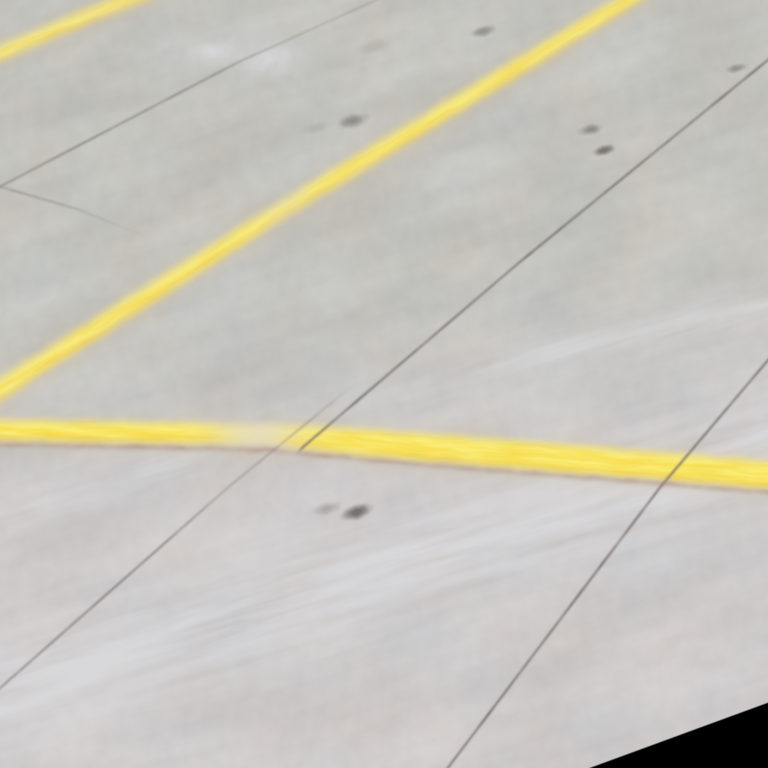
This texture is drawn by a Shadertoy shader. Its source:

```glsl
// Weathered concrete apron with yellow painted lines, joints, tyre streaks and oil spots.

const vec3 CONCRETE_FAR  = vec3(0.765, 0.763, 0.742);
const vec3 CONCRETE_NEAR = vec3(0.805, 0.792, 0.790);
const vec3 PAINT         = vec3(0.985, 0.930, 0.450);
const vec3 PAINT_DEEP    = vec3(0.970, 0.850, 0.270);
const vec3 PAINT_WORN    = vec3(0.930, 0.900, 0.780);
const vec3 FRINGE        = vec3(0.820, 0.760, 0.655);
const vec3 RUST          = vec3(0.680, 0.580, 0.530);
const vec3 JOINT         = vec3(0.470, 0.445, 0.430);
const vec3 OIL           = vec3(0.410, 0.380, 0.375);
const vec3 CHALK         = vec3(0.850, 0.850, 0.862);
const vec3 VOID_COLOR    = vec3(0.0);
const float PAINT_SOFT   = 0.0100;
const float JOINT_WIDTH  = 0.0023;
const float STREAK_SLOPE = 0.30;

// Oil spots: centre, half length, strength
const vec4 SPOTS[9] = vec4[9](
    vec4(0.459, 0.842, 0.021, 0.55), vec4(0.628, 0.959, 0.016, 0.50),
    vec4(0.768, 0.831, 0.016, 0.55), vec4(0.786, 0.804, 0.015, 0.80),
    vec4(0.959, 0.911, 0.013, 0.50), vec4(0.463, 0.333, 0.021, 0.85),
    vec4(0.427, 0.338, 0.019, 0.33), vec4(0.414, 0.834, 0.018, 0.15),
    vec4(0.486, 0.939, 0.022, 0.12));

vec2 hashGradient(vec2 cell) {
    vec3 q = fract(cell.xyx * vec3(0.1031, 0.1030, 0.0973));
    q += dot(q, q.yzx + 33.33);
    float angle = 6.2832 * fract((q.x + q.y) * q.z);
    return vec2(cos(angle), sin(angle));
}

float gradientNoise(vec2 p) {
    vec2 i = floor(p), f = fract(p);
    vec2 u = f * f * f * (f * (f * 6.0 - 15.0) + 10.0);
    vec2 e = vec2(1.0, 0.0);
    float low  = mix(dot(hashGradient(i), f), dot(hashGradient(i + e), f - e), u.x);
    float high = mix(dot(hashGradient(i + e.yx), f - e.yx),
                     dot(hashGradient(i + 1.0), f - 1.0), u.x);
    return mix(low, high, u.y);
}

float fbm(vec2 p) {
    float sum = 0.0, gain = 0.6;
    for (int k = 0; k < 3; k++) {
        sum += gain * gradientNoise(p);
        p = p * 2.03 + 17.3;
        gain *= 0.5;
    }
    return sum;
}

// Signed distance above a line through a, b, c that bends at b
float aboveLine(vec2 p, vec2 a, vec2 b, vec2 c) {
    vec2 along = p.x < b.x ? b - a : c - b;
    vec2 q = p - b;
    return (q.y * along.x - q.x * along.y) / length(along);
}

float glow(float d, float width) {
    return exp(-d * d / (width * width));
}

// Paint stripe with soft edges, a tan fringe and brush marks along its run
void addPaint(inout vec3 col, float d, float run, float halfWidth, float wear) {
    float brush = fbm(vec2(run * 14.0, d * 110.0) + 3.0);
    float depth = clamp(0.4 + 1.2 * brush - 0.35 * d / halfWidth, 0.0, 1.0);
    vec3 paint = mix(mix(PAINT, PAINT_DEEP, depth), PAINT_WORN, wear);
    float cover = 1.0 - smoothstep(halfWidth - PAINT_SOFT, halfWidth + PAINT_SOFT, abs(d));
    col = mix(col, FRINGE, 0.6 * glow(d + 0.0025, halfWidth + 0.009));
    col = mix(col, paint, cover * (0.97 - 0.25 * wear));
}

void addJoint(inout vec3 col, float d, float strength) {
    col = mix(col, JOINT, strength * glow(d, JOINT_WIDTH));
}

void mainImage(out vec4 fragColor, in vec2 fragCoord) {
    vec2 p = fragCoord / iResolution.xy;
    vec2 s = vec2(p.x, p.y - STREAK_SLOPE * p.x);
    float cloud = fbm(s * vec2(5.0, 11.0) + 4.0);
    float streak = fbm(s * vec2(5.0, 48.0));
    float grit = fbm(p * vec2(48.0, 40.0));

    // Slab tone and blotches
    vec3 col = mix(CONCRETE_NEAR, CONCRETE_FAR, smoothstep(0.25, 0.62, p.y - 0.12 * p.x));
    col += 0.070 * cloud + 0.026 * grit + 0.022 * streak;
    col += vec3(0.025, 0.0, -0.02) * fbm(p * 9.0 + 9.0);

    // Chalky tyre tracks
    float lowTrack = aboveLine(p, vec2(0.0, 0.10), vec2(0.45, 0.24), vec2(1.0, 0.42));
    float highTrack = aboveLine(p, vec2(0.45, 0.46), vec2(0.65, 0.525), vec2(1.0, 0.60));
    float leftTrack = aboveLine(p, vec2(0.0, 0.33), vec2(0.15, 0.37), vec2(0.4, 0.45));
    float chalk = glow(lowTrack, 0.060) + 0.75 * glow(highTrack, 0.025) * smoothstep(0.45, 0.75, p.x)
                + 0.6 * glow(leftTrack, 0.02) * (1.0 - smoothstep(0.2, 0.4, p.x));
    col = mix(col, CHALK, clamp(chalk * (0.6 + 1.4 * streak), 0.0, 0.9));
    float scuffs = glow(length((p - vec2(0.275, 0.932)) * vec2(0.5, 1.3)), 0.016)
                 + glow(length((p - vec2(0.355, 0.922)) * vec2(0.5, 1.0)), 0.018);
    col = mix(col, CHALK, clamp(scuffs * (0.7 + 0.6 * grit), 0.0, 0.8));

    // Oil spots
    for (int k = 0; k < 9; k++) {
        vec2 q = p - SPOTS[k].xy;
        q.y = (q.y - 0.2 * q.x) * 2.2;
        float r = length(q) / SPOTS[k].z + 0.4 * grit;
        col = mix(col, OIL, SPOTS[k].w * (1.0 - smoothstep(0.1, 1.25, r)));
    }

    // Painted lines
    float ragged = 0.003 * fbm(p * 28.0 + 5.0);
    float corner = aboveLine(p, vec2(0.0, 0.931), vec2(0.08, 0.965), vec2(0.17, 1.002));
    float diagonal = aboveLine(p, vec2(0.0, 0.493), vec2(0.371, 0.729), vec2(0.82, 1.001));
    float cross = aboveLine(p, vec2(0.0, 0.440), vec2(0.35, 0.434), vec2(1.0, 0.382));
    float widen = smoothstep(0.2, 0.6, p.x);
    addPaint(col, corner + ragged, p.x, 0.0085, 0.2);
    addPaint(col, diagonal + ragged, p.x, mix(0.0115, 0.0085, p.x), 0.1 + 0.3 * glow(p.x - 0.375, 0.03));
    addPaint(col, cross + ragged, p.x, mix(0.0125, 0.0170, widen), 0.85 * glow(p.x - 0.335, 0.055));
    float rust = 0.42 + 0.6 * fbm(vec2(p.x * 25.0, 2.0));
    col = mix(col, RUST, rust * glow(cross + ragged + mix(0.019, 0.023, widen), 0.0042));

    // Slab joints
    float gaps = 1.0 + 0.7 * fbm(p * 24.0);
    addJoint(col, aboveLine(p, vec2(0.0, 0.757), vec2(0.31, 0.919), vec2(0.49, 1.0)),
             gaps * mix(0.38, 0.18, smoothstep(0.25, 0.4, p.x)));
    addJoint(col, aboveLine(p, vec2(0.0, 0.757), vec2(0.10, 0.728), vec2(0.22, 0.680)),
             0.28 * gaps * (1.0 - smoothstep(0.03, 0.22, p.x)));
    addJoint(col, aboveLine(p, vec2(0.39, 0.414), vec2(0.677, 0.659), vec2(1.0, 0.922)),
             0.58 * gaps * smoothstep(0.385, 0.395, p.x));
    addJoint(col, aboveLine(p, vec2(0.0, 0.104), vec2(0.30, 0.368), vec2(0.463, 0.501)),
             gaps * mix(0.48, 0.24, smoothstep(0.2, 0.3, p.x)) * (1.0 - smoothstep(0.40, 0.47, p.x)));
    addJoint(col, aboveLine(p, vec2(0.583, 0.0), vec2(0.86, 0.366), vec2(1.0, 0.531)), 0.62 * gaps);

    // Empty corner beyond the slab
    float edge = aboveLine(p, vec2(0.768, 0.0), vec2(0.884, 0.0425), vec2(1.0, 0.085));
    col = mix(VOID_COLOR, col, smoothstep(-0.0015, 0.0015, edge));
    fragColor = vec4(clamp(col, 0.0, 1.0), 1.0);
}
```
